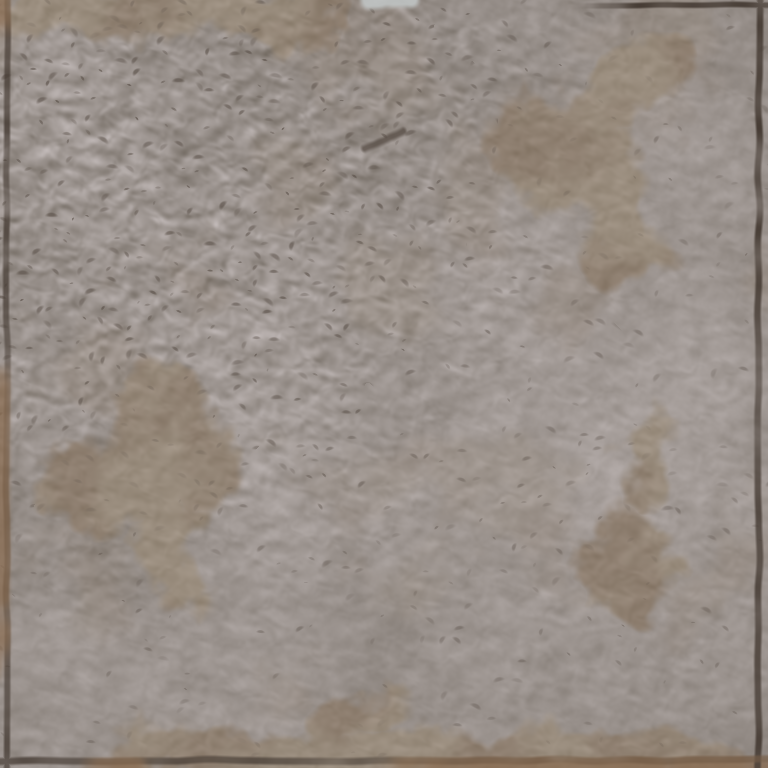
This texture is drawn by a WebGL 1 fragment shader. Its source:

```glsl
precision highp float;
// Weathered grey stone slab: rough pitted grain, ochre stains and dark seams at the edges.
uniform vec2 u_resolution;

const vec3 STONE = vec3(0.605, 0.574, 0.555);
const vec3 TONE_RANGE = vec3(0.090, 0.090, 0.098);
const vec3 OCHRE = vec3(0.600, 0.548, 0.485);
const vec3 UMBER = vec3(0.550, 0.487, 0.425);
const vec3 PIT = vec3(0.34, 0.30, 0.27);
const vec3 SEAM = vec3(0.27, 0.23, 0.20);
const vec3 RUST = vec3(0.54, 0.42, 0.31);
const vec3 CHALK = vec3(0.76, 0.78, 0.78);

float hash(vec2 p) {
  vec3 q = fract(p.xyx * 0.1031);
  q += dot(q, q.yzx + 33.33);
  return fract((q.x + q.y) * q.z);
}

float noise(vec2 p) {
  vec2 i = floor(p), f = fract(p);
  f = f * f * (3.0 - 2.0 * f);
  float low = mix(hash(i), hash(i + vec2(1.0, 0.0)), f.x);
  float high = mix(hash(i + vec2(0.0, 1.0)), hash(i + 1.0), f.x);
  return mix(low, high, f.y);
}

float fbm(vec2 p) {
  float sum = 0.0, amp = 0.533;
  for (int k = 0; k < 4; k++) {
    sum += amp * noise(p);
    p = mat2(1.6, 1.2, -1.2, 1.6) * p + 17.3;
    amp *= 0.5;
  }
  return sum;
}

mat2 turn(float a) {
  return mat2(cos(a), sin(a), -sin(a), cos(a));
}

// Signed distance to a segment with rounded ends.
float capsule(vec2 p, vec2 a, vec2 b, float radius) {
  vec2 ab = b - a;
  return length(p - a - ab * clamp(dot(p - a, ab) / dot(ab, ab), 0.0, 1.0)) - radius;
}

// Flaky surface lit from the upper left.
float relief(vec2 p) {
  p += 1.4 * vec2(noise(p * 0.45), noise(p * 0.45 + 31.0));
  return noise(p + vec2(-0.3, 0.45)) - noise(p + vec2(0.3, -0.45));
}

// Scattered dark flecks, one candidate in each grid cell.
float flecks(vec2 p, float density) {
  vec2 cell = floor(p);
  float cover = 0.0;
  for (int y = -1; y <= 1; y++) {
    for (int x = -1; x <= 1; x++) {
      vec2 id = cell + vec2(float(x), float(y));
      vec2 center = id + 0.2 + 0.6 * vec2(hash(id + 3.1), hash(id + 8.7));
      vec2 d = turn(hash(id + 5.3) * 2.4 - 1.5) * (p - center);
      d.y += 0.5 * d.x * d.x;
      float size = mix(0.16, 0.5, hash(id + 12.9));
      float body = 1.0 - smoothstep(0.3, 1.0, length(d * vec2(1.0, 2.2)) / size);
      cover = max(cover, body * step(hash(id + 21.7), density) * mix(0.4, 1.0, hash(id + 2.2)));
    }
  }
  return cover;
}

float stains(vec2 p) {
  float d = capsule(p, vec2(0.68, 0.82), vec2(0.77, 0.80), 0.075);
  d = min(d, capsule(p, vec2(0.77, 0.84), vec2(0.86, 0.91), 0.038));
  d = min(d, capsule(p, vec2(0.80, 0.77), vec2(0.82, 0.67), 0.042));
  d = min(d, capsule(p, vec2(0.22, 0.46), vec2(0.25, 0.42), 0.060));
  d = min(d, capsule(p, vec2(0.23, 0.39), vec2(0.11, 0.36), 0.055));
  d = min(d, capsule(p, vec2(0.21, 0.33), vec2(0.24, 0.25), 0.032));
  d = min(d, capsule(p, vec2(0.81, 0.27), vec2(0.84, 0.25), 0.056));
  d = min(d, capsule(p, vec2(0.81, 0.35), vec2(0.86, 0.43), 0.018));
  d = min(d, capsule(p, vec2(0.04, 0.99), vec2(0.40, 0.99), 0.040));
  d = min(d, capsule(p, vec2(0.20, 0.01), vec2(0.90, 0.01), 0.040));
  return min(d, capsule(p, vec2(0.43, 0.05), vec2(0.51, 0.08), 0.028));
}

// Thin wobbling line where offset is zero, broken up along its length.
float seam(float offset, float along, float width) {
  float wobble = 0.004 * (noise(vec2(along * 22.0, width * 900.0)) - 0.5);
  float wear = 0.45 + 0.55 * noise(vec2(along * 30.0, 7.0));
  return wear * (1.0 - smoothstep(width * 0.3, width, abs(offset + wobble)));
}

void main() {
  vec2 uv = gl_FragCoord.xy / u_resolution;
  vec2 warp = vec2(fbm(uv * 14.0), fbm(uv * 14.0 + 40.0)) - 0.5;

  // Roughness fades from the upper left towards the right and the bottom.
  float rough = 1.0 - smoothstep(0.12, 0.72, length(uv - vec2(0.20, 0.80)) + warp.x * 0.15);
  float pale = 1.0 - smoothstep(0.05, 0.50, length((uv - vec2(0.62, 0.46)) * vec2(0.8, 1.0)));

  // Large clouds, medium flakes and fine grit.
  vec2 flow = turn(0.25) * uv;
  float grain = relief(flow * vec2(62.0, 95.0)) + 0.6 * relief(flow * vec2(120.0, 150.0) + 9.0);
  float tone = -0.13 + 0.42 * pale + 1.3 * (fbm(uv * 6.0 + 3.0) - 0.5);
  tone += 0.9 * (fbm(uv * 45.0) - 0.5) + grain * mix(0.40, 1.15, rough);
  vec3 color = STONE + TONE_RANGE * tone;

  // Ochre stains with ragged edges, plus a faint warm mottling.
  float edge = stains(uv + warp * 0.10) + 0.018 * (noise(uv * 60.0) - 0.5);
  float stain = 1.0 - smoothstep(-0.012, 0.014, edge);
  float mottle = 0.25 * smoothstep(0.52, 0.72, fbm(uv * 8.0 + 60.0));
  vec3 ochre = mix(OCHRE, UMBER, smoothstep(0.36, 0.68, fbm(uv * 11.0 + 22.0)));
  color = mix(color, ochre + TONE_RANGE * grain * 0.45, max(stain * 0.92, mottle));

  // Pits and one longer gouge.
  float pits = flecks(turn(0.2) * uv * vec2(48.0, 56.0), mix(0.10, 0.42, max(rough, pale * 0.35)));
  color = mix(color, PIT, pits * mix(0.38, 0.62, rough) * (1.0 - 0.5 * stain));
  float gouge = capsule(uv + warp * 0.02, vec2(0.475, 0.808), vec2(0.525, 0.828), 0.001);
  color = mix(color, PIT, 0.75 * (1.0 - smoothstep(0.0, 0.006, gouge)));

  // Worn chalky chip at the top.
  float chip = capsule(uv + warp * 0.02, vec2(0.48, 1.0), vec2(0.53, 1.0), 0.014);
  color = mix(color, CHALK, 0.85 * (1.0 - smoothstep(-0.004, 0.005, chip)));

  // Dark seams, partly rusted on the left and along the bottom.
  float left = seam(uv.x - 0.009, uv.y, 0.006);
  float right = seam(uv.x - 0.988, uv.y, 0.0065);
  float top = seam(uv.y - 0.993, uv.x, 0.0055) * smoothstep(0.74, 0.82, uv.x);
  float bottom = seam(uv.y - 0.010, uv.x, 0.007);
  float rust = smoothstep(0.42, 0.60, fbm(uv * 7.0 + 80.0));
  float rim = 1.0 - smoothstep(0.004, 0.018, min(uv.x, uv.y));
  color = mix(color, RUST, rim * rust * 0.7);
  color = mix(color, SEAM, max(right, top));
  color = mix(color, mix(SEAM, RUST, rust * 0.7), max(left, bottom) * 0.85);

  gl_FragColor = vec4(clamp(color, 0.0, 1.0), 1.0);
}
```
